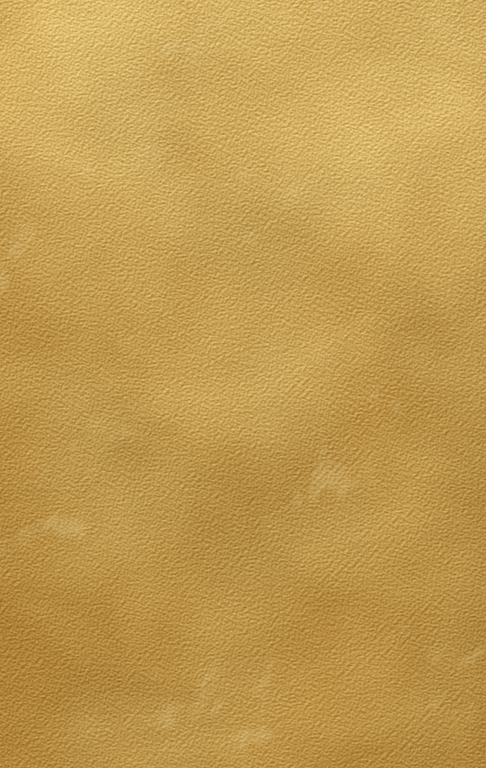
This texture is drawn by a Shadertoy shader. Its source:

```glsl
// Golden tan suede: very fine crisp nap, cloudy blotches, pale scuffs and a light falloff.
#define MID_COLOR   vec3(0.751, 0.601, 0.310)
#define TONE_SLOPE  vec3(1.0, 1.18, 1.08)   // colour change per unit of tone
#define SCUFF_COLOR vec3(0.83, 0.72, 0.47)
#define WARM_TINT   vec3(0.008, -0.008, -0.014)
#define LIGHT_LOW   -0.056                  // tone at the bottom edge
#define LIGHT_HIGH  0.080                   // tone at the top edge
#define GRAIN_SCALE 262.0                   // pebbles per canvas height
#define GRAIN_DEPTH 0.112
#define BLOTCH_SIZE 4.6
#define BLOTCH_GAIN 0.062
#define SCUFF_GAIN  0.45

const mat2 TURN = mat2(0.8, 0.6, -0.6, 0.8);

vec2 gradientAt(vec2 cell) {
    float angle = 6.2832 * fract(sin(dot(cell, vec2(127.1, 311.7))) * 43758.5);
    return vec2(cos(angle), sin(angle));
}

float gradientNoise(vec2 p) {
    vec2 i = floor(p), f = p - i;
    vec2 w = f * f * f * (f * (f * 6.0 - 15.0) + 10.0);
    vec2 e = vec2(1.0, 0.0);
    float low  = mix(dot(gradientAt(i), f), dot(gradientAt(i + e), f - e), w.x);
    float high = mix(dot(gradientAt(i + e.yx), f - e.yx),
                     dot(gradientAt(i + 1.0), f - 1.0), w.x);
    return mix(low, high, w.y);
}

float fbm(vec2 p) {
    float sum = 0.0, gain = 1.0;
    for (int k = 0; k < 6; k++) {
        sum += gain * gradientNoise(p);
        p = TURN * p * 2.03 + 17.3;
        gain *= 0.56;
    }
    return sum;
}

// Height of the nap: pebbles slightly wider than tall, plus finer fibres
float napHeight(vec2 p) {
    vec2 q = TURN * (p * vec2(0.88, 1.08)) * GRAIN_SCALE;
    return gradientNoise(q) + 0.5 * gradientNoise(TURN * q * 1.47 + 41.7);
}

void mainImage(out vec4 fragColor, in vec2 fragCoord) {
    vec2 p = fragCoord / iResolution.y;
    vec2 uv = fragCoord / iResolution.xy;

    // Light falls from the top and dims a little at the sides
    float tone = mix(LIGHT_LOW, LIGHT_HIGH, pow(uv.y, 1.25));
    float side = abs(uv.x - 0.5) * 2.0;
    tone += 0.004 - 0.020 * pow(side, 6.0);

    // Cloudy wear, bent by a second noise
    vec2 bend = vec2(gradientNoise(p * 5.0 + 3.1), gradientNoise(p * 5.0 + 9.7));
    vec2 cloud = (p + 0.06 * bend) * vec2(0.85, 1.1);
    tone += BLOTCH_GAIN * fbm(cloud * BLOTCH_SIZE + 5.3);

    // Relief of the nap, lit from the upper left
    vec2 toLight = vec2(-0.25, 0.55) / GRAIN_SCALE;
    float relief = napHeight(p) - napHeight(p + toLight);
    tone += GRAIN_DEPTH * relief * mix(0.92, 1.08, uv.y);

    vec3 color = MID_COLOR + tone * TONE_SLOPE;

    // Reddish warmth in patches, strongest along the left edge
    float warmth = 0.6 * smoothstep(0.2, 0.0, uv.x) + fbm(p * 3.4 + 23.0);
    color += WARM_TINT * warmth;

    // Sparse pale scuffs
    float patchMask = smoothstep(0.12, 0.5, fbm(p * 5.5 + 61.0));
    float streak = smoothstep(0.05, 0.55, fbm(TURN * p * vec2(24.0, 15.0) + 8.0));
    vec3 scuff = SCUFF_COLOR + tone * 0.7;
    color = mix(color, scuff, SCUFF_GAIN * patchMask * streak);

    fragColor = vec4(clamp(color, 0.0, 1.0), 1.0);
}
```
